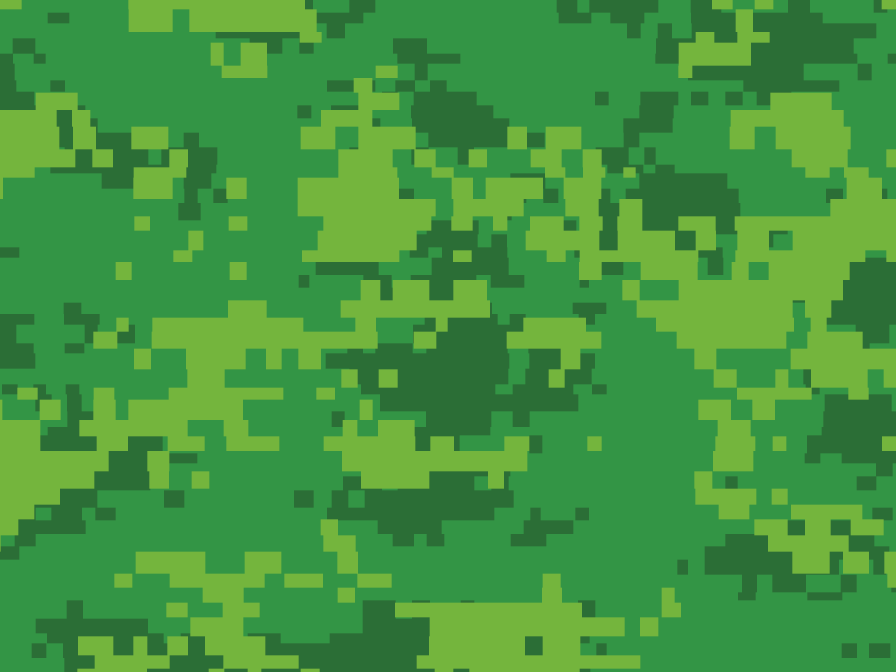
Reproduce this pattern procedurally as a Shadertoy shader.

```glsl
// Digital camouflage: blocky light and dark green patches on a mid green ground.
#define LIGHT_CELL vec2(0.0280, 0.0252)
#define DARK_CELL vec2(0.0245, 0.0205)
#define LIGHT_PATCH vec2(0.29, 0.175)
#define DARK_PATCH vec2(0.31, 0.150)
#define LIGHT_LEVEL 0.160
#define DARK_LEVEL 0.160
#define SPECKLE 0.32
#define EDGE_JITTER 0.45
#define AA_GRID 3

const vec3 MID_GREEN = vec3(0.20, 0.585, 0.27);
const vec3 LIGHT_GREEN = vec3(0.455, 0.71, 0.24);
const vec3 DARK_GREEN = vec3(0.17, 0.43, 0.21);

// Integer hash of a lattice point, 0 to 1
float hash(vec2 p, float seed) {
    uvec3 v = uvec3(ivec3(floor(vec3(p, seed) + 0.5)));
    uint h = v.x * 73856093u ^ v.y * 19349663u ^ v.z * 83492791u;
    h = (h ^ (h >> 16)) * 2146121005u;
    h = (h ^ (h >> 15)) * 2221713035u;
    h ^= h >> 16;
    return float(h >> 8) / 16777216.0;
}

// Contribution of one lattice corner to the gradient noise
float corner(vec2 lattice, vec2 offset, float seed) {
    float angle = 6.28318 * hash(lattice, seed);
    return dot(vec2(cos(angle), sin(angle)), offset);
}

float gradientNoise(vec2 p, float seed) {
    vec2 i = floor(p), f = p - i;
    vec2 w = f * f * (3.0 - 2.0 * f);
    vec2 e = vec2(1.0, 0.0);
    float low = mix(corner(i, f, seed), corner(i + e.xy, f - e.xy, seed), w.x);
    float high = mix(corner(i + e.yx, f - e.yx, seed), corner(i + e.xx, f - e.xx, seed), w.x);
    return mix(low, high, w.y);
}

// Index of the cell holding x when every cell border is moved at random
float jitteredIndex(float x, float row, float seed) {
    float border = floor(x + 0.5);
    float moved = border + EDGE_JITTER * (hash(vec2(border, row), seed) - 0.5);
    return x < moved ? border - 1.0 : border;
}

// Patch field, constant within each cell, with stray cells along its rim
float patchField(vec2 p, vec2 cellSize, vec2 patchSize, float seed) {
    vec2 g = p / cellSize;
    float row = jitteredIndex(g.y, 0.0, seed + 1.0);
    float column = jitteredIndex(g.x, row, seed + 2.0);
    vec2 cell = vec2(column, row);
    vec2 q = (cell + 0.5) * cellSize / patchSize;
    float field = gradientNoise(q + 0.37, seed + 3.0)
                + 0.5 * gradientNoise(q * 2.1 + 5.71, seed + 4.0)
                + 0.3 * gradientNoise(q * 4.3 + 9.23, seed + 5.0);
    float stray = 2.0 * hash(cell, seed + 6.0) - 1.0;
    return field + SPECKLE * stray * stray * stray;
}

vec3 camouflage(vec2 p) {
    if (patchField(p, LIGHT_CELL, LIGHT_PATCH, 10.0) > LIGHT_LEVEL) return LIGHT_GREEN;
    if (patchField(p, DARK_CELL, DARK_PATCH, 40.0) > DARK_LEVEL) return DARK_GREEN;
    return MID_GREEN;
}

void mainImage(out vec4 fragColor, in vec2 fragCoord) {
    // Average a small grid of samples to smooth the block edges
    vec3 sum = vec3(0.0);
    for (int j = 0; j < AA_GRID; j++) {
        for (int i = 0; i < AA_GRID; i++) {
            vec2 shift = (vec2(i, j) + 0.5) / float(AA_GRID) - 0.5;
            sum += camouflage((fragCoord + 1.2 * shift) / iResolution.y);
        }
    }
    fragColor = vec4(sum / float(AA_GRID * AA_GRID), 1.0);
}
```
